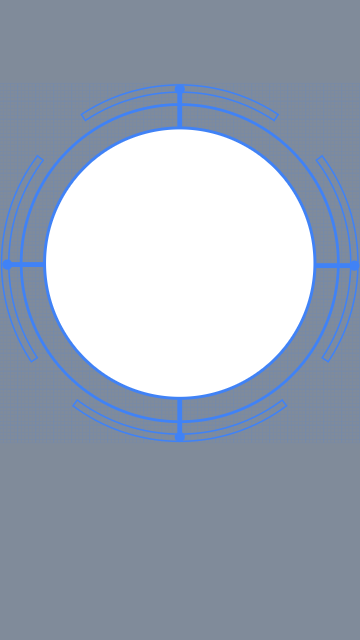
Write a WebGL 1 fragment shader that draws this background.

```glsl
precision highp float;
// A white disc inside a blue technical dial: rings, four outlined arc bands and
// four spokes ending in dots, over a fine square grid on slate grey.
// Everything is a signed distance measured in canvas widths from the dial centre.

uniform vec2 u_resolution;

// Antialiased coverage of a signed distance
float cover(float d) {
    return clamp(0.5 - d * u_resolution.x, 0.0, 1.0);
}

float stroke(float d, float halfWidth) {
    return cover(abs(d) - halfWidth);
}

// Annular band around an angle; angles are in degrees clockwise from the top
float arcBand(float radius, float angle, float centre, float halfSpan) {
    float ends = radians(abs(angle - centre) - halfSpan) * radius;
    return max(abs(radius - 0.485) - 0.010, ends);
}

// Spoke from the disc to its dot
float spoke(vec2 p, vec2 inner, vec2 tip) {
    vec2 axis = tip - inner;
    float t = clamp(dot(p - inner, axis) / dot(axis, axis), 0.0, 1.0);
    return min(length(p - inner - axis * t) - 0.0068, length(p - tip) - 0.0142);
}

// Lines repeated along both axes
float gridLines(vec2 p, float spacing, float halfWidth) {
    vec2 d = (0.5 - abs(fract(p / spacing) - 0.5)) * spacing;
    d = abs(d);
    return cover(min(d.x, d.y) - halfWidth);
}

void main() {
    vec2 p = (gl_FragCoord.xy - 0.5 * u_resolution) / u_resolution.x;
    p -= vec2(-0.0007, 0.158);
    float radius = length(p);
    float angle = degrees(atan(abs(p.x), p.y));

    vec3 slate = vec3(0.502, 0.545, 0.604);
    vec3 blue = vec3(0.25, 0.51, 0.965);
    vec3 color = slate;

    // Fine grid with slightly stronger major lines, limited to a square
    float square = cover(max(abs(p.x), abs(p.y)) - 0.5);
    float grid = 0.12 * gridLines(p, 0.01, 0.0012);
    grid += 0.10 * gridLines(p, 0.05, 0.0012);
    color = mix(color, blue, grid * square);

    // Outlined arc bands, mirrored left and right
    float band = arcBand(radius, angle, 0.0, 33.5);
    band = min(band, arcBand(radius, angle, 88.3, 35.3));
    band = min(band, arcBand(radius, angle, 180.0, 36.8));
    float ink = stroke(band, 0.0022);

    // Middle ring and spokes
    ink = max(ink, stroke(radius - 0.4405, 0.0039));
    float spokes = spoke(p, vec2(0.0, 0.37), vec2(0.0, 0.483));
    spokes = min(spokes, spoke(p, vec2(0.0, -0.37), vec2(0.0, -0.483)));
    spokes = min(spokes, spoke(p, vec2(-0.37, -0.004), vec2(-0.479, -0.004)));
    spokes = min(spokes, spoke(p, vec2(0.37, -0.007), vec2(0.485, -0.007)));
    ink = max(ink, cover(spokes));
    color = mix(color, blue, ink);

    // White disc with its rim
    color = mix(color, vec3(1.0), cover(radius - 0.3755));
    color = mix(color, blue, stroke(radius - 0.3755, 0.0041));

    gl_FragColor = vec4(color, 1.0);
}
```
